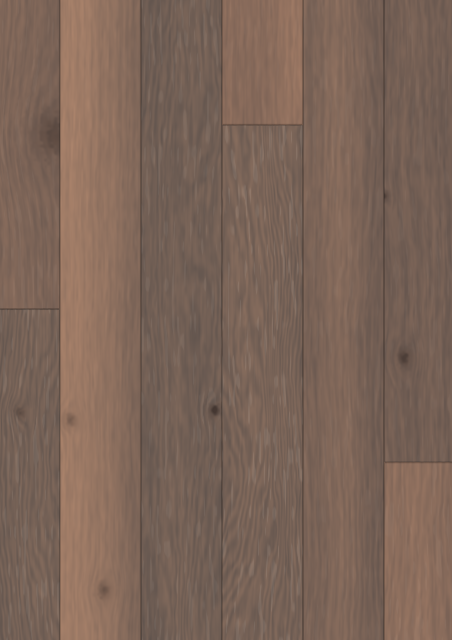
Reproduce this texture procedurally as a WebGL 2 fragment shader.

```glsl
#version 300 es
precision highp float;
// Smoked oak floor: six columns of long planks with grain, knots and thin seams.

#define PLANK_WIDTH 0.1793
#define FIRST_OFFSET 0.047
#define SEAM_HALF 0.0007
#define SEAM_DEPTH 0.22
#define RING_CONTRAST 0.22
#define PORE_CONTRAST 0.30
#define STREAK_CONTRAST 0.20
#define LIME_AMOUNT 0.045
#define DARK_OAK vec3(0.42, 0.35, 0.315)
#define LIGHT_OAK vec3(0.65, 0.50, 0.41)
#define KNOT_BROWN vec3(0.25, 0.20, 0.18)

uniform vec2 u_resolution;
out vec4 outColor;

// Height of the butt joint in each column; negative means none in view.
const float JOINTS[6] = float[6](0.732, -1.0, -1.0, 1.140, -1.0, 0.393);

// Tone at left, middle and right of a plank, then how strongly its rings arch.
const vec4 UPPER[6] = vec4[6](
    vec4(0.30, 0.32, 0.24, 0.35), vec4(0.92, 0.70, 0.36, 0.10),
    vec4(0.06, 0.17, 0.09, 0.65), vec4(0.46, 0.46, 0.72, 0.20),
    vec4(0.25, 0.42, 0.09, 0.30), vec4(0.13, 0.15, 0.11, 0.30));
const vec4 LOWER[6] = vec4[6](
    vec4(0.09, 0.13, 0.16, 0.85), vec4(0.92, 0.70, 0.36, 0.10),
    vec4(0.06, 0.17, 0.09, 0.65), vec4(0.21, 0.22, 0.18, 1.00),
    vec4(0.25, 0.42, 0.09, 0.30), vec4(0.50, 0.52, 0.40, 0.40));

// Knots: centre, radius, darkness.
const vec4 KNOTS[7] = vec4[7](
    vec4(0.474, 0.509, 0.009, 0.85), vec4(0.156, 0.487, 0.010, 0.35),
    vec4(0.230, 0.110, 0.012, 0.40), vec4(0.895, 0.625, 0.012, 0.60),
    vec4(0.851, 0.982, 0.007, 0.55), vec4(0.045, 0.502, 0.010, 0.40),
    vec4(0.120, 1.118, 0.034, 0.42));

float hash(vec2 p) {
    return fract(sin(dot(p, vec2(127.1, 311.7))) * 43758.5453);
}

float noise(vec2 p) {
    vec2 i = floor(p), f = fract(p);
    f = f * f * (3.0 - 2.0 * f);
    return mix(mix(hash(i), hash(i + vec2(1, 0)), f.x),
               mix(hash(i + vec2(0, 1)), hash(i + vec2(1, 1)), f.x), f.y);
}

float fbm(vec2 p) {
    float sum = 0.0, gain = 0.55;
    for (int i = 0; i < 3; i++) {
        sum += gain * noise(p);
        p = p * 2.03 + 17.3;
        gain *= 0.45;
    }
    return sum;
}

// Smooth tone profile across one plank.
float acrossTone(vec4 plank, float x) {
    float left = mix(plank.x, plank.y, smoothstep(0.05, 0.55, x));
    return mix(left, plank.z, smoothstep(0.48, 0.92, x));
}

void main() {
    float pixel = 1.0 / u_resolution.x;
    vec2 p = gl_FragCoord.xy * pixel;

    // Plank layout
    float across = (p.x + FIRST_OFFSET) / PLANK_WIDTH;
    float column = floor(across), local = fract(across);
    int index = clamp(int(column), 0, 5);
    bool isUpper = p.y > JOINTS[index];
    vec4 plank = isUpper ? UPPER[index] : LOWER[index];
    float id = column + (isUpper ? 0.0 : 10.0);
    vec2 seed = vec2(hash(vec2(id, 3.0)), hash(vec2(id, 8.0))) * 60.0;

    // Grain sways along the plank and bows around its knots
    float sway = (fbm(vec2(p.x * 4.0, p.y * 2.2) + seed) - 0.5) * 0.035;
    float knotShade = 0.0, knotRings = 0.0, bow = 0.0;
    for (int i = 0; i < 7; i++) {
        vec4 k = KNOTS[i];
        if (floor((k.x + FIRST_OFFSET) / PLANK_WIDTH) != column) continue;
        vec2 d = (p - k.xy) / k.z;
        d.y *= 0.8;
        float r = length(d) + 0.5 * (noise(p * 130.0) - 0.5);
        knotShade += k.w * (exp(-r * r) + 0.22 * exp(-r * r * 0.2));
        knotRings += exp(-r * 0.5);
        bow -= d.x * k.z * 0.6 * exp(-dot(d, d) * 0.1);
    }
    float grainX = p.x + sway + bow;

    // Growth rings follow the contours of stretched noise
    float arch = fbm(vec2(grainX * 9.0, p.y * 1.7) + seed);
    float phase = grainX * 55.0 + arch * 14.0 * plank.w + knotRings * 2.5;
    float spread = fwidth(phase);
    phase += 0.5 * noise(vec2(grainX * 110.0, p.y * 32.0) + seed);
    float ring = sin(6.2832 * phase) * (1.0 - smoothstep(0.25, 0.6, spread));

    // Long streaks and short pores
    float streak = fbm(vec2(grainX * 28.0, p.y * 1.1) + seed) - 0.45;
    float pores = 0.6 * noise(vec2(grainX * 260.0, p.y * 16.0) + seed)
                + 0.4 * noise(vec2(grainX * 170.0, p.y * 45.0) + seed) - 0.5;
    float cloud = noise(p * vec2(9.0, 4.0) + seed) - 0.5;

    float tone = acrossTone(plank, local + sway * 4.0);
    tone += STREAK_CONTRAST * streak + PORE_CONTRAST * pores + 0.08 * cloud;
    tone += RING_CONTRAST * ring * (0.18 + 0.35 * plank.w);
    vec3 color = mix(DARK_OAK, LIGHT_OAK, tone);

    // Slight red or grey cast per plank, and pale lime in open pores
    color += (hash(vec2(id, 21.0)) - 0.5) * vec3(0.014, -0.004, -0.008);
    float lime = smoothstep(0.66, 0.85, noise(vec2(grainX * 190.0, p.y * 24.0) + seed + 9.0));
    color += LIME_AMOUNT * lime * plank.w * vec3(0.9, 1.0, 1.0);
    color = mix(color, KNOT_BROWN, clamp(knotShade, 0.0, 0.9));

    // Seams between planks
    float side = (0.5 - abs(local - 0.5)) * PLANK_WIDTH;
    float gap = min(side, abs(p.y - JOINTS[index]));
    float seam = 1.0 - smoothstep(SEAM_HALF, SEAM_HALF + 1.2 * pixel, gap);
    color *= 1.0 - SEAM_DEPTH * seam;

    outColor = vec4(color, 1.0);
}
```
